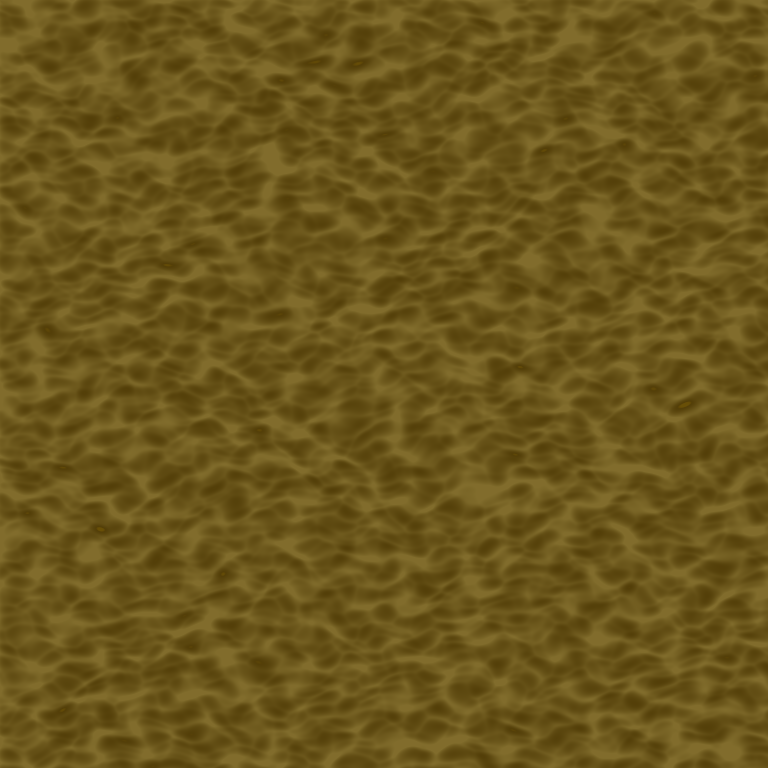
Give the GLSL for this texture, as a Shadertoy shader.

```glsl
// Crumpled olive-brown surface: thin pale creases wander around dark hollows.
// Two layers of soft cellular noise, wide and flat, are bent by layered sines
// and shaded from above; the deepest hollows carry a small golden glint.

vec3 hash3(vec2 cell) {
    vec3 q = fract(cell.xyx * vec3(0.1031, 0.1030, 0.0973));
    q += dot(q, q.yxz + 33.33);
    return fract((q.xxy + q.yzz) * q.zyx);
}

// Soft minimum of squared distances: low in cell centres, high on creases
float softCells(vec2 p) {
    vec2 cell = floor(p), local = fract(p);
    float sum = 0.001;
    for (int j = -1; j <= 1; j++)
    for (int i = -1; i <= 1; i++) {
        vec2 neighbour = vec2(i, j);
        vec3 rnd = hash3(cell + neighbour + 100.0);
        vec2 d = neighbour + 0.1 + 0.8 * rnd.xy - local;
        sum += (0.3 + 1.4 * rnd.z) * exp(-12.0 * dot(d, d));
    }
    return -log(sum) / 12.0;
}

// Layered sines that make the creases wander
vec2 bend(vec2 p) {
    vec2 slow = sin(p.yx * vec2(31.0, 17.0) + 2.0 * sin(p * 13.0 + 1.0));
    vec2 quick = sin(p.yx * vec2(97.0, 83.0) + 2.0 * sin(p * 53.0 + 4.0));
    p += slow * vec2(0.005, 0.006) + quick * vec2(0.003, 0.0032);
    return p - vec2(0.0, 0.05 * p.x);
}

float creaseHeight(vec2 uv) {
    vec2 p = bend(uv);
    float broad = softCells(p * vec2(23.0, 37.0));
    float fine = softCells(p * vec2(36.0, 59.0) + 7.3);
    return 0.6 * broad + 0.4 * fine;
}

void mainImage(out vec4 fragColor, in vec2 fragCoord) {
    vec2 uv = fragCoord / iResolution.xy;

    // Height gives the tone, its vertical slope adds relief
    float height = creaseHeight(uv);
    float slope = height - creaseHeight(uv + vec2(0.0, 0.005));
    float tone = 0.42 + 4.5 * (height - 0.135) + 1.5 * slope;

    // Pale rim along the left and top borders
    tone += 0.6 * exp(-220.0 * min(uv.x, 1.0 - uv.y));

    // Olive ramp from hollow to crease
    vec3 hollow = vec3(0.36, 0.28, 0.06), crease = vec3(0.45, 0.37, 0.13);
    vec3 color = mix(hollow, crease, clamp(tone, -0.45, 1.6));

    // Golden glint in the deepest spots
    float glint = 1.0 - smoothstep(-0.5, -0.36, tone);
    color += glint * vec3(0.09, 0.07, 0.0);

    fragColor = vec4(color, 1.0);
}
```
